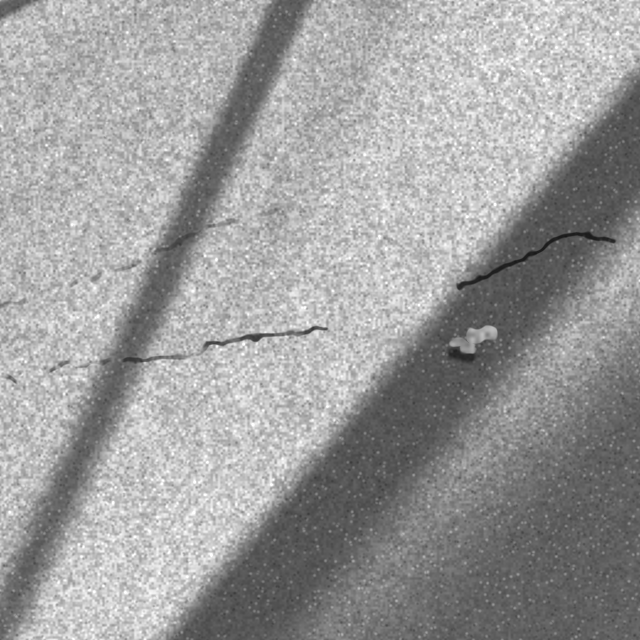
Give the GLSL for this texture, as a Shadertoy shader.

```glsl
// Sunlit speckled pavement crossed by soft diagonal shadows, with cracks and a pebble.
// Shadows are blurred slanted bands; cracks are jittered polylines; grain combines
// layered value noise with cellular specks, scaled by the local light.

float hash(vec2 p) {
    vec3 q = fract(vec3(p.xyx) * 0.1031);
    q += dot(q, q.yzx + 33.33);
    return fract((q.x + q.y) * q.z);
}

float valueNoise(vec2 p) {
    vec2 i = floor(p), f = fract(p);
    f = f * f * (3.0 - 2.0 * f);
    vec2 e = vec2(1.0, 0.0);
    return mix(mix(hash(i), hash(i + e), f.x),
               mix(hash(i + e.yx), hash(i + e.xx), f.x), f.y);
}

// Round specks: one random point per cell, only some cells shine
float cellSpecks(vec2 p, float radius, float density) {
    vec2 cell = floor(p);
    float glow = 0.0;
    for (int y = -1; y <= 1; y++)
    for (int x = -1; x <= 1; x++) {
        vec2 c = cell + vec2(x, y);
        vec2 site = c + vec2(hash(c + 17.0), hash(c + 59.0));
        float power = step(hash(c + 101.0), density) * (0.4 + 0.6 * hash(c + 7.0));
        glow = max(glow, power * smoothstep(radius, 0.0, distance(p, site)));
    }
    return glow;
}

float segment(vec2 p, vec2 a, vec2 b) {
    vec2 ab = b - a;
    return length(p - a - ab * clamp(dot(p - a, ab) / dot(ab, ab), 0.0, 1.0));
}

float polyline(vec2 p, vec2 pts[6]) {
    float d = 1.0;
    for (int i = 0; i < 5; i++) d = min(d, segment(p, pts[i], pts[i + 1]));
    return d;
}

float line(float d, float width) {
    return smoothstep(width, width * 0.25, d);
}

// Soft step across a slanted edge, offset measured horizontally
float softEdge(float offset, float blur) {
    return smoothstep(-blur, blur, offset);
}

float bump(float x, float width) {
    return exp(-x * x / (width * width));
}

// Light reaching the ground, including all shadows
float groundLight(vec2 uv) {
    float leftEdge = uv.x - (0.254 + 0.833 * uv.y);
    float rightEdge = uv.x - (0.443 + 0.826 * uv.y);

    // Open sunlight, brighter beside the wide shadow
    float lit = 0.715 + 0.065 * smoothstep(-0.75, -0.1, leftEdge);
    lit += 0.02 * sin(uv.x * 9.0 - uv.y * 6.0) * sin(uv.y * 7.0 + 1.0);
    float streak = uv.x - (0.09 + 0.51 * uv.y);
    lit -= 0.07 * bump(streak, 0.05) * smoothstep(0.4, 0.6, uv.y);
    lit -= 0.04 * bump(uv.x - 0.13 - 1.4 * (uv.y - 0.91), 0.045) * smoothstep(0.7, 0.9, uv.y);

    // Thin shadow, blurrier towards the bottom
    float thin = abs(uv.x - (-0.008 + 0.464 * uv.y));
    float blur = mix(0.034, 0.014, uv.y);
    lit = mix(lit, 0.37, 0.97 * (1.0 - softEdge(thin - 0.031, blur)));
    lit = mix(lit, 0.38, line(segment(uv, vec2(-0.03, 0.967), vec2(0.06, 1.012)), 0.019));

    // Far side: a pale strip fading into deeper shade
    float strip = mix(0.49, 0.71, smoothstep(0.0, 0.7, uv.y));
    float farSide = mix(strip, 0.375, smoothstep(0.05, 0.27, rightEdge));

    // Wide shadow between its two edges
    float light = mix(lit, 0.335, softEdge(leftEdge, 0.034));
    return mix(light, farSide, softEdge(rightEdge - 0.01, 0.055));
}

void mainImage(out vec4 fragColor, in vec2 fragCoord) {
    vec2 uv = fragCoord / iResolution.xy;
    float tone = groundLight(uv);

    // Mineral grain, stronger where light is stronger
    float grain = 0.32 * (valueNoise(uv * 260.0) - 0.5)
                + 0.18 * (valueNoise(uv * 137.0 + 31.0) - 0.5)
                + 0.05 * (valueNoise(uv * 28.0) - 0.5);
    tone *= 1.0 + grain * mix(0.65, 1.05, smoothstep(0.35, 0.6, tone));
    tone += 0.20 * cellSpecks(uv * 105.0, 0.42, 0.3);
    tone -= 0.24 * tone * cellSpecks(uv * 115.0 + 40.0, 0.4, 0.22);

    // Cracks: a long broken one, a sharp one in shade and a faint seam
    vec2 jitter = vec2(valueNoise(uv * 70.0 + 5.0), valueNoise(uv * 75.0 + 90.0)) - 0.5;
    vec2 p = uv + 0.008 * jitter;
    float longCrack = polyline(p, vec2[6](vec2(-0.01, 0.415), vec2(0.03, 0.402),
        vec2(0.10, 0.431), vec2(0.30, 0.443), vec2(0.325, 0.463), vec2(0.51, 0.486)));
    float shadeCrack = polyline(p, vec2[6](vec2(0.716, 0.553), vec2(0.78, 0.577),
        vec2(0.833, 0.603), vec2(0.865, 0.624), vec2(0.90, 0.635), vec2(0.96, 0.625)));
    float seam = polyline(p, vec2[6](vec2(0.0, 0.52), vec2(0.06, 0.535),
        vec2(0.13, 0.56), vec2(0.20, 0.585), vec2(0.33, 0.645), vec2(0.46, 0.68)));
    float gaps = smoothstep(0.3, 0.7, valueNoise(uv * 60.0));
    float strength = mix(0.45 * gaps, 0.45 + 0.2 * gaps, smoothstep(0.29, 0.34, uv.x));
    tone *= 1.0 - strength * line(longCrack, 0.005);
    tone *= 1.0 - 0.65 * line(shadeCrack, 0.005);
    tone *= 1.0 - 0.28 * gaps * line(seam, 0.006);

    // Pebble with a small contact shadow
    float pebble = min(segment(p, vec2(0.709, 0.466), vec2(0.736, 0.460)) - 0.008,
                       segment(p, vec2(0.738, 0.475), vec2(0.767, 0.480)) - 0.010);
    pebble = min(pebble, segment(p, vec2(0.724, 0.454), vec2(0.737, 0.454)) - 0.008);
    tone *= 1.0 - 0.5 * line(segment(uv, vec2(0.708, 0.448), vec2(0.735, 0.442)), 0.014);
    float stone = 0.60 + 0.28 * (valueNoise(uv * 130.0) - 0.5) + 4.0 * (uv.y - 0.468);
    tone = mix(tone, stone, smoothstep(0.002, -0.002, pebble));

    fragColor = vec4(vec3(clamp(tone, 0.0, 1.0)), 1.0);
}
```
